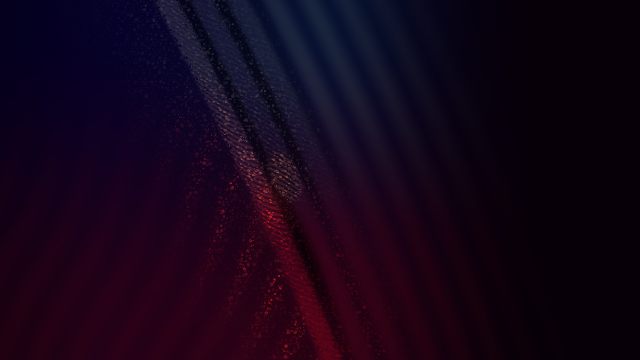
Give the GLSL for this background, as a Shadertoy shader.

```glsl
const float TAU = 6.2831853;
const float ASPECT = 16.0 / 9.0;
const float LANE_HALF = 0.27;
const float LANE_RAGGED = 0.22;
const float STREAK_GAP = 0.11;
const float WEAVE_FREQ = 72.0;
const vec2 PATCH_POS = vec2(0.792, 0.51);
const vec2 PATCH_SIZE = vec2(0.039, 0.068);
const vec3 NAVY = vec3(0.020, 0.000, 0.155);
const vec3 WINE = vec3(0.150, 0.004, 0.088);
const vec3 NIGHT = vec3(0.026, 0.000, 0.034);
const vec3 TEAL_GLOW = vec3(0.004, 0.070, 0.040);
const vec3 RED_GLOW = vec3(0.045, 0.002, 0.000);
const vec3 STEEL = vec3(0.125, 0.125, 0.075);
const vec3 COPPER = vec3(0.215, 0.125, 0.075);
const vec3 CRIMSON = vec3(0.155, 0.008, 0.000);
const vec3 EMBER = vec3(0.170, 0.030, 0.000);

vec2 hash2(vec2 c) {
    vec3 h = fract(c.xyx * vec3(0.1031, 0.1030, 0.0973));
    h += dot(h, h.yzx + 33.33);
    return fract((h.xx + h.yz) * h.zy);
}

// Cellular grains: one round spot of random size per cell
float grains(vec2 p) {
    vec2 cell = floor(p), local = fract(p);
    float grain = 0.0;
    for (int y = -1; y <= 1; y++) {
        for (int x = -1; x <= 1; x++) {
            vec2 offset = vec2(x, y);
            vec2 rnd = hash2(cell + offset);
            float size = 0.15 + 0.45 * fract(rnd.x * 7.3 + rnd.y * 3.1);
            float dist = length(offset + rnd - local);
            grain = max(grain, (1.0 - smoothstep(size * 0.5, size, dist)) * rnd.y);
        }
    }
    return grain;
}

float glow(vec2 p, vec2 centre, vec2 size) {
    vec2 d = (p - centre) / size;
    return exp(-dot(d, d));
}

void mainImage(out vec4 fragColor, in vec2 fragCoord) {
    vec2 p = fragCoord / iResolution.xy * vec2(ASPECT, 1.0);
    float fall = 1.0 - p.y;

    // Broad colour wash
    float warm = smoothstep(0.42, 0.66, fall);
    vec3 col = mix(NAVY, WINE, smoothstep(0.05, 0.95, fall));
    col *= mix(0.7, 1.0, smoothstep(-0.1, 0.35, p.x));
    col += TEAL_GLOW * glow(p, vec2(0.93, 0.95), vec2(0.36, 0.38));
    col += RED_GLOW * glow(p, vec2(0.86, 0.1), vec2(0.26, 0.42));
    col = mix(col, NIGHT, smoothstep(0.85, 1.53, p.x));

    // Grain layers, the threads stretched along the weave
    float fine = grains(p * 120.0);
    float coarse = grains(p * 75.0 + 17.0);
    float threads = grains(vec2(75.0 * p.x - 35.0 * p.y, 130.0 * p.y + 60.0 * p.x));
    float weave = sin(TAU * WEAVE_FREQ * (p.y + 0.45 * p.x) + 2.5 * sin(50.0 * p.x + 20.0 * p.y));
    float cloth = 0.5 + 1.5 * threads + 0.28 * weave;

    // Curved lanes that lose focus to the right
    float spine = 0.46 + 0.535 * fall - 0.075 * fall * fall;
    float lane = (p.x - spine) / mix(0.1, 0.092, fall);
    float index = max(0.0, floor(lane + 0.5));
    float first = 1.0 - smoothstep(0.4, 0.6, lane);
    float focus = 1.0 - smoothstep(1.5, 3.0, lane);
    float soft = smoothstep(1.2, 4.0, lane) + 0.7 * warm * (1.0 - first);
    float blur = mix(0.08, 0.28, min(soft, 1.0));
    float sharp = focus * mix(1.0, first, warm);
    float edge = abs(lane - index) + LANE_RAGGED * (fine - 0.3) * sharp;
    float band = 1.0 - smoothstep(LANE_HALF - blur, LANE_HALF + blur, edge);
    float fade = mix(0.62, 1.0, first) * (1.0 - smoothstep(3.0, 8.5, lane));
    fade *= mix(1.0, mix(0.5, 1.0, first), smoothstep(0.2, 0.5, fall));

    // Shadows beside the first lane and between the sharp ones
    float gap = (1.0 - band) * smoothstep(0.0, 0.4, lane) * focus;
    col *= 1.0 - 0.65 * glow(vec2(lane, fall), vec2(0.55, 0.7), vec2(0.3, 0.2));
    col *= 1.0 - 0.4 * gap * (1.0 - 0.6 * warm);

    // Woven lanes
    float inFocus = smoothstep(0.0, 0.35, fall) * (1.0 - 0.6 * smoothstep(0.65, 0.95, fall));
    float grainMix = sharp * max(inFocus, 0.45);
    vec3 tint = mix(STEEL, COPPER, smoothstep(0.15, 0.5, fall) * first);
    tint = mix(tint, CRIMSON, warm);
    col += tint * band * fade * mix(1.0, cloth, grainMix);

    // Rounded cloth patch and the ember beside it
    vec2 toPatch = p - PATCH_POS;
    toPatch.x += 0.3 * toPatch.y;
    float patchEdge = length(toPatch / PATCH_SIZE) + 0.3 * (fine - 0.3);
    float patchMask = 1.0 - smoothstep(0.85, 1.05, patchEdge);
    col = mix(col, COPPER * cloth * 1.1 + NAVY * 0.6, 0.85 * patchMask);
    col += EMBER * glow(p, vec2(0.752, 0.42), vec2(0.05, 0.09)) * mix(0.6, cloth, band);

    // Leaning streaks and scattered grains on the left
    float wobble = 0.12 * sin(9.0 * p.y + 5.0 * p.x);
    float streakLane = (p.x - 0.5 * p.y + 0.1 * p.y * p.y) / STREAK_GAP + wobble;
    float streak = 0.5 + 0.5 * cos(TAU * streakLane);
    float leftSide = 1.0 - smoothstep(-0.6, -0.1, lane);
    float low = smoothstep(0.15, 0.75, fall);
    col += CRIMSON * 0.18 * (streak - 0.4) * leftSide * low;
    float nearSpine = exp(-pow(max(0.0, -lane) / 1.9, 2.0));
    float dust = (fine * fine + coarse * coarse) * leftSide * nearSpine;
    dust *= mix(0.4, 0.15 + 1.1 * streak * streak, low);
    col *= 1.0 - 0.25 * leftSide * nearSpine * low;
    col += mix(STEEL, CRIMSON * 1.5 + 0.04, smoothstep(0.1, 0.5, fall)) * dust * 1.5;

    // Grains in the gaps between the sharp lanes
    col += mix(STEEL, CRIMSON, warm) * gap * (fine * fine + coarse * coarse) * 0.9;

    fragColor = vec4(clamp(col, 0.0, 1.0), 1.0);
}
```
